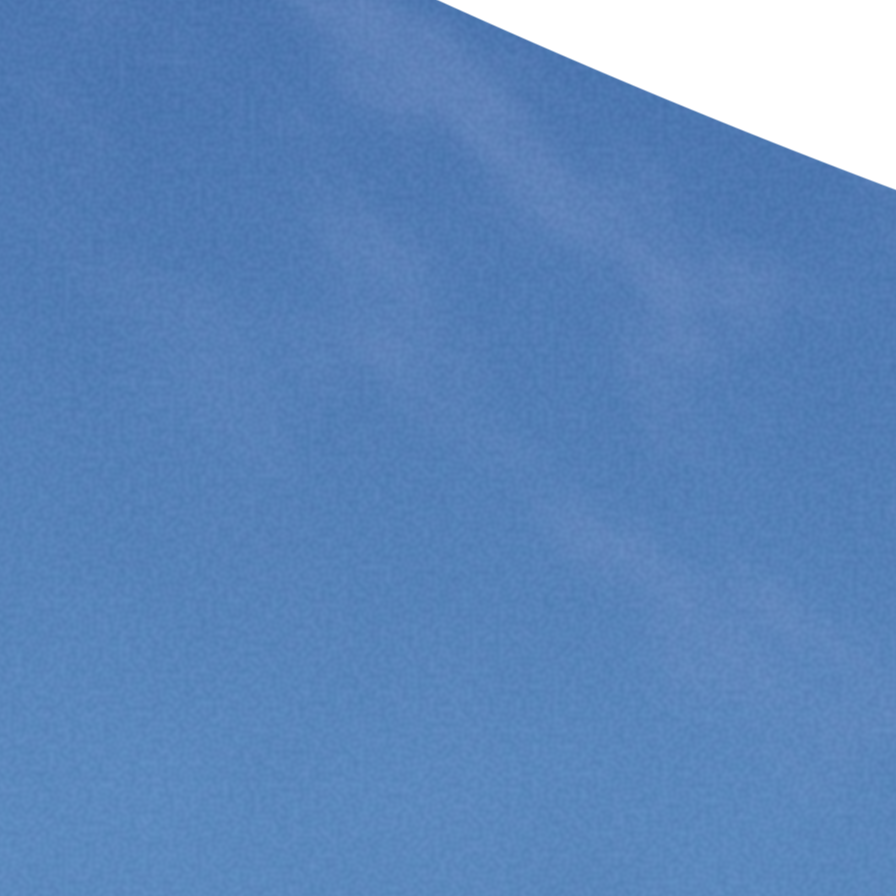
This texture is drawn by a three.js fragment shader. Its source:

```glsl
varying vec2 vUv;

#define SKY_TOP vec3(0.295, 0.462, 0.690)
#define SKY_BOTTOM vec3(0.358, 0.538, 0.746)
#define WISP_TINT vec3(0.450, 0.565, 0.770)
#define WISP_AMOUNT 0.55
#define WISP_ANGLE -0.72
#define GRAIN_SCALE 165.0
#define GRAIN_AMOUNT 0.034
#define CHROMA_AMOUNT 0.016
#define EDGE_START vec2(0.488, 1.0)
#define EDGE_END vec2(1.0, 0.788)
#define EDGE_BOW 0.005
#define EDGE_SOFTNESS 0.0014

vec2 hashGradient(vec2 cell) {
  vec3 p = fract(vec3(cell.xyx) * vec3(0.1031, 0.1030, 0.0973));
  p += dot(p, p.yzx + 33.33);
  float angle = 6.2832 * fract((p.x + p.y) * p.z);
  return vec2(cos(angle), sin(angle));
}

float gradientNoise(vec2 p) {
  vec2 cell = floor(p);
  vec2 f = p - cell;
  vec2 u = f * f * f * (f * (f * 6.0 - 15.0) + 10.0);
  float a = dot(hashGradient(cell), f);
  float b = dot(hashGradient(cell + vec2(1.0, 0.0)), f - vec2(1.0, 0.0));
  float c = dot(hashGradient(cell + vec2(0.0, 1.0)), f - vec2(0.0, 1.0));
  float d = dot(hashGradient(cell + vec2(1.0, 1.0)), f - vec2(1.0, 1.0));
  return mix(mix(a, b, u.x), mix(c, d, u.x), u.y);
}

float fbm(vec2 p) {
  float sum = 0.0;
  float weight = 0.6;
  for (int i = 0; i < 4; i++) {
    sum += weight * gradientNoise(p);
    p = mat2(0.8, 0.6, -0.6, 0.8) * p * 2.05 + 17.3;
    weight *= 0.48;
  }
  return sum;
}

// Thin cloud streaks falling to the right, fading out at the lower left
float wisps(vec2 uv) {
  float c = cos(WISP_ANGLE);
  float s = sin(WISP_ANGLE);
  vec2 along = vec2(c * uv.x + s * uv.y, c * uv.y - s * uv.x);
  float streaks = fbm(along * vec2(3.6, 7.5) + 41.0);
  float patches = fbm(uv * 3.0 + 8.0);
  float cover = smoothstep(0.35, 1.1, uv.x + 0.8 * uv.y);
  return cover * smoothstep(-0.15, 0.6, streaks + 0.5 * patches);
}

// Fine luminance grain with a softer, weaker colour mottle
vec3 grain(vec2 uv) {
  vec2 p = uv * GRAIN_SCALE;
  float luma = gradientNoise(p) + 0.5 * gradientNoise(p * 0.47 + 91.0);
  float chroma = gradientNoise(p * 0.4 + 233.0);
  return GRAIN_AMOUNT * luma + CHROMA_AMOUNT * chroma * vec3(1.0, -0.4, 0.3);
}

// Positive above the slightly bowed slope in the upper right
float cornerDistance(vec2 uv) {
  vec2 span = EDGE_END - EDGE_START;
  float t = (uv.x - EDGE_START.x) / span.x;
  float height = EDGE_START.y + span.y * t - EDGE_BOW * 4.0 * t * (1.0 - t);
  return (uv.y - height) * span.x / length(span);
}

void main() {
  // Sky, darkest toward the top
  float rise = smoothstep(-0.1, 1.1, vUv.y + 0.12 * (vUv.x - 0.5));
  vec3 color = mix(SKY_BOTTOM, SKY_TOP, rise);
  color += 0.02 * fbm(vUv * 4.0 + 63.0);
  color = mix(color, WISP_TINT, WISP_AMOUNT * wisps(vUv));
  color += grain(vUv);

  // Plain white corner
  float corner = smoothstep(-EDGE_SOFTNESS, EDGE_SOFTNESS, cornerDistance(vUv));
  gl_FragColor = vec4(mix(color, vec3(1.0), corner), 1.0);
}
```
